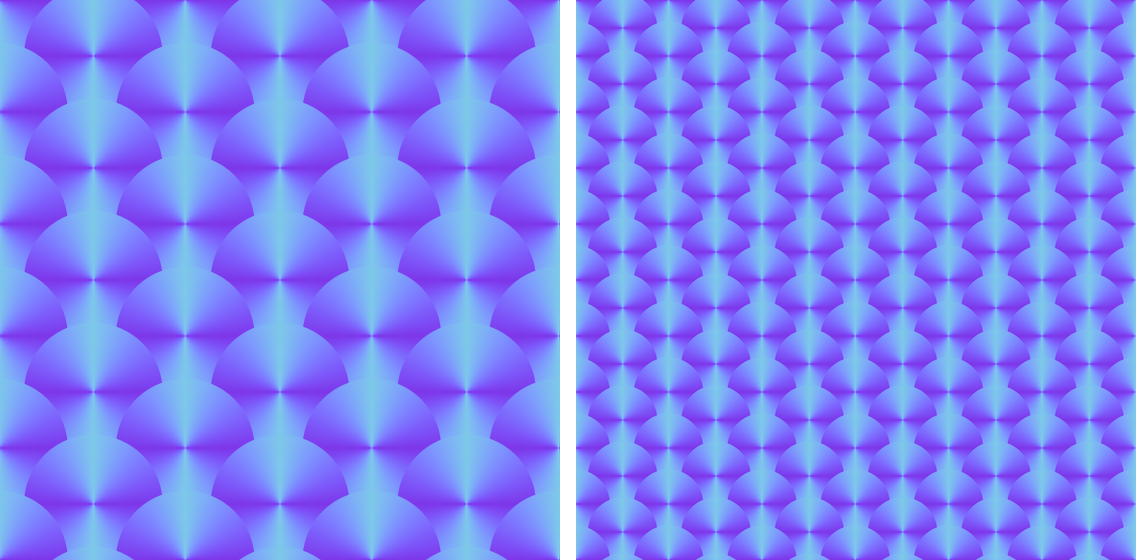
Left, the tile; right, the same tile 2 across and 2 down.
Write a Shadertoy shader that draws this pattern.

```glsl
// Overlapping fish scales in staggered rows, each with a mirrored conic gradient from violet to cyan.

#define COLUMNS 3.0      // scales across
#define ROWS 5.0         // pairs of staggered rows down
#define RADIUS 0.1237    // scale radius, canvas units
#define STAGGER 0.492    // sideways shift of every other row, in columns
#define HUE_SWING 0.61   // hue angle reached at either end of the gradient
#define RED_LEVEL 0.49   // constant red component

const float HALF_PI = 1.5707963;

// Hue sweep: violet at t = 0, periwinkle at 0.5, cyan at 1
vec3 scaleColor(float t) {
    float hue = mix(-HUE_SWING, HUE_SWING, t);
    return vec3(RED_LEVEL, 0.5 + 0.5 * sin(hue), 0.5 + 0.5 * cos(hue));
}

// Angle above or below the horizontal, from 0 (level) to 1 (upright)
float conicGradient(vec2 offset) {
    vec2 q = abs(offset) + 1e-6;
    return atan(q.y, q.x) / HALF_PI;
}

// Offset from the nearest scale centre in the given half row
vec2 scaleOffset(vec2 uv, float row) {
    float isEven = 1.0 - mod(row, 2.0);
    float x = uv.x * COLUMNS - 0.5 - STAGGER * isEven;
    float dx = (fract(x + 0.5) - 0.5) / COLUMNS;
    float dy = uv.y - row * 0.5 / ROWS;
    return vec2(dx, dy);
}

void mainImage(out vec4 fragColor, in vec2 fragCoord) {
    vec2 uv = fragCoord / iResolution.xy;
    float pixel = 1.0 / min(iResolution.x, iResolution.y);
    float nearRow = floor(uv.y * ROWS * 2.0);

    // Paint from the upper rows down, so lower scales lie on top
    vec3 color = scaleColor(0.5);
    for (int i = 2; i >= -1; i--) {
        vec2 offset = scaleOffset(uv, nearRow + float(i));
        float coverage = clamp(0.5 + (RADIUS - length(offset)) / pixel, 0.0, 1.0);
        color = mix(color, scaleColor(conicGradient(offset)), coverage);
    }

    fragColor = vec4(color, 1.0);
}
```
